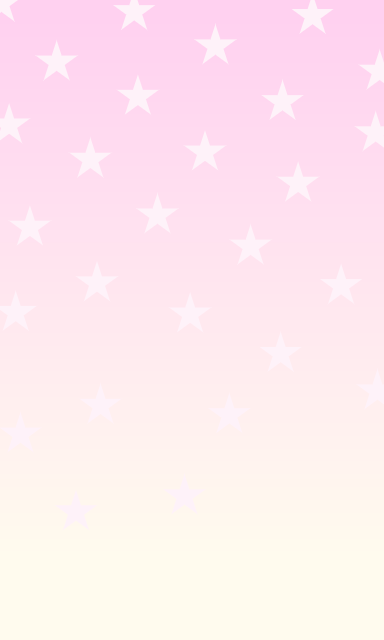
Give the GLSL for this background, as a WebGL 2 fragment shader.

```glsl
#version 300 es
// Pale five-pointed stars in slanting, bending rows over a pink-to-cream vertical gradient.
precision highp float;

#define VIEW_HEIGHT 7.68
#define STAR_RADIUS 0.265
#define SKY_PINK vec3(1.0, 0.818, 0.943)
#define SKY_CREAM vec3(1.0, 0.984, 0.934)
#define STAR_COLOR vec3(0.998, 0.948, 0.977)
#define FADE_START 0.02
#define FADE_END 0.87

uniform vec2 u_resolution;
out vec4 fragColor;

// Signed distance to the edges of a regular star with its tip up (y points down).
float starDistance(vec2 p, float radius) {
    const float sector = 1.2566371;
    float angle = atan(p.x, -p.y);
    angle = abs(mod(angle + 0.5 * sector, sector) - 0.5 * sector);
    vec2 folded = length(p) * vec2(cos(angle), sin(angle));
    return dot(folded - vec2(radius, 0.0), vec2(0.309, 0.951));
}

// Position along a row: a slanted step, slightly bowed and waved.
vec2 columnOffset(float j) {
    float bow = (j - 2.0) * (j - 2.0);
    float wave = cos(2.6 * (j - 1.0));
    return vec2(0.98, 0.5) * j + vec2(0.045, -0.02) * bow
         + vec2(0.07, -0.08) * wave + vec2(-0.15, 0.01);
}

// Start of each row: a cubic curve running down and to the left.
vec2 rowOffset(float i) {
    vec2 curve = vec2(0.75, 0.75) + i * (vec2(-0.718, 0.695)
               + i * (vec2(0.1, 0.075) + i * vec2(-0.0325, -0.015)));
    curve.x -= 0.04 * cos(3.14159265 * i);
    return curve;
}

// The two lowest rows spread apart more loosely.
vec2 lowerDrift(float i, float k) {
    float side = 2.0 * i - 7.0;
    vec2 drift = vec2(-0.36, 0.38) + vec2(0.28, -0.55) * k * k
               + vec2(0.02, 0.05) * k
               + side * (vec2(-0.04, 0.07) - vec2(0.16, 0.14) * k);
    return drift * step(2.5, i);
}

void main() {
    float unit = VIEW_HEIGHT / u_resolution.y;
    vec2 p = vec2(gl_FragCoord.x, u_resolution.y - gl_FragCoord.y) * unit;

    // Background fade
    float fade = clamp((p.y / VIEW_HEIGHT - FADE_START) / (FADE_END - FADE_START), 0.0, 1.0);
    vec3 color = mix(SKY_PINK, SKY_CREAM, fade);

    // Star rows, shorter toward the bottom
    float nearest = VIEW_HEIGHT;
    for (int row = -2; row <= 4; row++) {
        int last = row < 0 ? 4 : (row < 3 ? 3 : 1);
        for (int place = -1; place <= last; place++) {
            float i = float(row);
            float k = float(place);
            vec2 center = rowOffset(i) + columnOffset(i + k) + lowerDrift(i, k);
            nearest = min(nearest, starDistance(p - center, STAR_RADIUS));
        }
    }
    float cover = clamp(0.5 - nearest / unit, 0.0, 1.0);
    fragColor = vec4(mix(color, STAR_COLOR, cover), 1.0);
}
```
